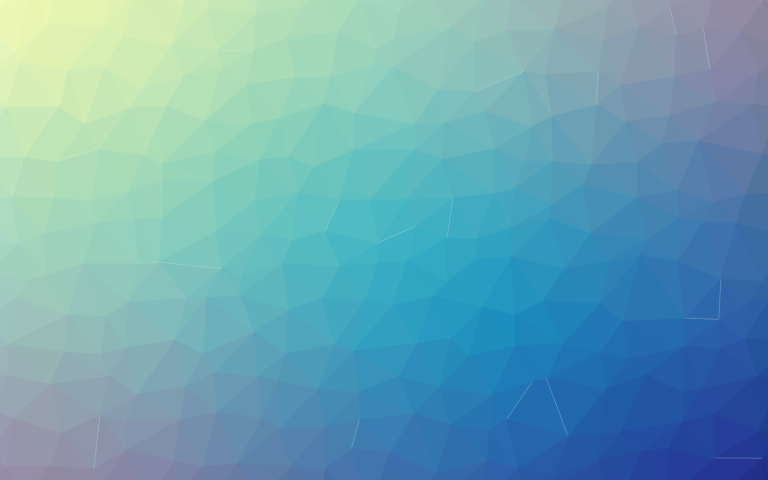
Reproduce this background procedurally as a Shadertoy shader.

```glsl
// Low-poly gradient: a jittered grid split into flat-coloured triangles.
// Each triangle blends a horizontal and a vertical sample of one colour ramp,
// taken at its middle and mixed in a perceptual (cube-root XYZ) space.

const float CELLS_PER_HEIGHT = 12.5;
const float JITTER = 0.75;        // vertex displacement range, in cells
const float BLEED = 2.0;          // ramp margin beyond the canvas, in cells
const float HAIRLINE_SHARE = 0.035;
const float HAIRLINE_WIDTH = 0.04;

const mat3 RGB_TO_XYZ = mat3(0.4124, 0.2126, 0.0193,
                             0.3576, 0.7152, 0.1192,
                             0.1805, 0.0722, 0.9505);

// Pale yellow through teal to navy
const vec3 RAMP[9] = vec3[9](
    vec3(1.00, 1.00, 0.85), vec3(0.93, 0.97, 0.69), vec3(0.78, 0.91, 0.71),
    vec3(0.50, 0.80, 0.73), vec3(0.25, 0.71, 0.77), vec3(0.11, 0.57, 0.75),
    vec3(0.13, 0.37, 0.66), vec3(0.15, 0.20, 0.58), vec3(0.03, 0.11, 0.35));

float hash(vec2 p) {
    return fract(sin(dot(p, vec2(127.1, 311.7))) * 43758.5);
}

float cross2(vec2 a, vec2 b) {
    return a.x * b.y - a.y * b.x;
}

// Colour ramp and perceptual blend
vec3 rampColor(float t) {
    float s = clamp(t, 0.0, 0.999) * 8.0;
    int i = int(s);
    return mix(RAMP[i], RAMP[i + 1], fract(s));
}

vec3 toPerceptual(vec3 rgb) {
    return pow(RGB_TO_XYZ * pow(rgb, vec3(2.2)), vec3(1.0 / 3.0));
}

vec3 fromPerceptual(vec3 v) {
    vec3 linearRgb = inverse(RGB_TO_XYZ) * (v * v * v);
    return pow(max(linearRgb, 0.0), vec3(1.0 / 2.2));
}

vec3 gradientColor(vec2 p, vec2 gridSize) {
    vec2 t = (p + BLEED) / (gridSize + 2.0 * BLEED);
    vec3 across = toPerceptual(rampColor(t.x));
    vec3 down = toPerceptual(rampColor(1.0 - t.y));
    return fromPerceptual(0.5 * (across + down));
}

// Mesh geometry
vec2 meshVertex(vec2 id) {
    vec2 offset = vec2(hash(id), hash(id + 57.3)) - 0.5;
    return id + 0.5 + JITTER * offset;
}

float edgeDistance(vec2 p, vec2 a, vec2 b) {
    return cross2(b - a, p - a) / length(b - a);
}

// True when the diagonal a-c meets the Delaunay angle condition
bool splitsAlongAC(vec2 a, vec2 b, vec2 c, vec2 d) {
    float sinB = cross2(c - b, a - b), cosB = dot(c - b, a - b);
    float sinD = cross2(a - d, c - d), cosD = dot(a - d, c - d);
    return sinB * cosD + cosB * sinD > 0.0;
}

// Antialiased triangle: premultiplied colour in rgb, coverage in a
vec4 triangle(vec2 p, vec2 a, vec2 b, vec2 c, float pixel, vec2 gridSize) {
    float ab = edgeDistance(p, a, b);
    float inside = min(ab, min(edgeDistance(p, b, c), edgeDistance(p, c, a)));
    float coverage = clamp(inside / pixel + 0.5, 0.0, 1.0);
    if (coverage <= 0.0) return vec4(0.0);

    vec2 middle = (a + b + c) / 3.0;
    vec3 color = gradientColor(middle, gridSize);

    // A few edges catch a faint light line
    float lit = step(hash(floor(middle * 64.0)), HAIRLINE_SHARE);
    float hairline = 1.0 - smoothstep(0.0, HAIRLINE_WIDTH, abs(ab));
    color = mix(color, vec3(0.85, 0.93, 0.93), 0.3 * lit * hairline);
    return vec4(color, 1.0) * coverage;
}

void mainImage(out vec4 fragColor, in vec2 fragCoord) {
    float pixel = CELLS_PER_HEIGHT / iResolution.y;
    vec2 p = fragCoord * pixel;
    vec2 gridSize = iResolution.xy * pixel;
    vec2 home = floor(p - 0.5);

    // Gather coverage from the surrounding quads
    vec4 sum = vec4(0.0);
    for (int y = -1; y <= 1; y++) {
        for (int x = -1; x <= 1; x++) {
            vec2 id = home + vec2(x, y);
            vec2 a = meshVertex(id);
            vec2 b = meshVertex(id + vec2(1.0, 0.0));
            vec2 c = meshVertex(id + vec2(1.0, 1.0));
            vec2 d = meshVertex(id + vec2(0.0, 1.0));
            if (splitsAlongAC(a, b, c, d)) {
                sum += triangle(p, a, b, c, pixel, gridSize);
                sum += triangle(p, c, d, a, pixel, gridSize);
            } else {
                sum += triangle(p, b, c, d, pixel, gridSize);
                sum += triangle(p, d, a, b, pixel, gridSize);
            }
        }
    }
    fragColor = vec4(sum.rgb / max(sum.a, 0.001), 1.0);
}
```
